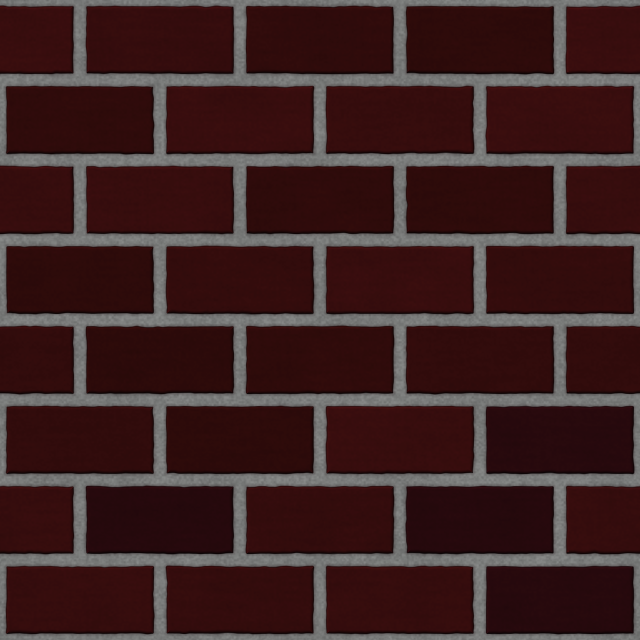
Reproduce this texture procedurally as a three.js fragment shader.

```glsl
// Dark red brick wall in running bond with grainy grey mortar, tiling seamlessly.
varying vec2 vUv;

const vec2 BRICKS = vec2(4.0, 8.0);           // repeats across and down
const float JOINT = 0.0198;                   // mortar width
const float CORNER = 0.002;                   // brick corner radius
const float WOBBLE = 0.0034;                  // raggedness of brick edges
const float SOFT = 0.0013;                    // edge smoothing
const float BEVEL = 0.0065;                   // width of the shaded rim
const vec2 LIGHT = vec2(-0.5, 0.85);          // direction toward the light
const vec3 BRICK_RED = vec3(0.212, 0.050, 0.052);
const vec3 BRICK_BROWN = vec3(0.178, 0.042, 0.040);
const vec3 BRICK_PLUM = vec3(0.150, 0.036, 0.050);
const vec3 MORTAR = vec3(0.475, 0.480, 0.475);
const vec3 MORTAR_DARK = vec3(0.400, 0.390, 0.390);

float hash(vec2 p) {
  return fract(sin(dot(p, vec2(127.1, 311.7))) * 43758.5453);
}

// Value noise that wraps after a whole number of cells
float noise(vec2 uv, vec2 cells) {
  vec2 p = uv * cells;
  vec2 i = floor(p);
  vec2 f = fract(p);
  f = f * f * (3.0 - 2.0 * f);
  vec2 a = mod(i, cells);
  vec2 b = mod(i + 1.0, cells);
  return mix(mix(hash(a), hash(vec2(b.x, a.y)), f.x),
             mix(hash(vec2(a.x, b.y)), hash(b), f.x), f.y);
}

float roundBox(vec2 p, vec2 halfSize, float radius) {
  vec2 q = abs(p) - halfSize + radius;
  return length(max(q, 0.0)) + min(max(q.x, q.y), 0.0) - radius;
}

vec3 brickColor(vec2 id) {
  float pick = hash(id + 3.7);
  vec3 color = mix(BRICK_BROWN, BRICK_RED, smoothstep(0.15, 0.65, pick));
  color = mix(color, BRICK_PLUM, step(hash(id + 17.3), 0.1));
  return color * mix(0.96, 1.04, hash(id + 8.1));
}

void main() {
  vec2 uv = fract(vUv);

  // Running bond: odd rows shift by half a brick
  vec2 grid = uv * BRICKS;
  grid.x -= 0.5 * mod(floor(grid.y), 2.0);
  vec2 id = mod(floor(grid), BRICKS);
  vec2 p = (fract(grid) - 0.5) / BRICKS;
  vec2 halfSize = 0.5 / BRICKS - 0.5 * JOINT;

  // Ragged outline
  float ragged = 0.65 * noise(uv, vec2(56.0)) + 0.35 * noise(uv + 0.37, vec2(120.0));
  float d = roundBox(p, halfSize, CORNER) + (ragged - 0.5) * WOBBLE;

  // Fine grain and broad stains
  float grain = 0.6 * noise(uv, vec2(256.0)) + 0.4 * noise(uv + 0.61, vec2(384.0)) - 0.5;
  float stain = noise(uv, vec2(20.0)) - 0.5;
  float streak = noise(uv, vec2(24.0, 160.0)) - 0.5;

  // Brick face with a rim lit from the upper left
  vec2 edge = abs(p) - halfSize;
  vec2 normal = edge.x > edge.y ? vec2(sign(p.x), 0.0) : vec2(0.0, sign(p.y));
  float facing = dot(normal, LIGHT);
  float rim = 1.0 - smoothstep(0.0, BEVEL, -d);
  vec3 brick = brickColor(id);
  brick *= 1.0 + 0.12 * grain + 0.06 * stain + 0.06 * streak;
  brick *= 1.0 + rim * (facing > 0.0 ? 0.35 : 0.75) * facing;
  brick *= 1.0 - 0.5 * (1.0 - smoothstep(0.0, 0.0025, -d));

  // Mortar, darker where it meets the bricks
  vec3 mortar = mix(MORTAR_DARK, MORTAR, smoothstep(0.0, 0.0055, d));
  mortar *= 1.0 + 0.24 * grain + 0.08 * stain;

  gl_FragColor = vec4(mix(brick, mortar, smoothstep(-SOFT, SOFT, d)), 1.0);
}
```
